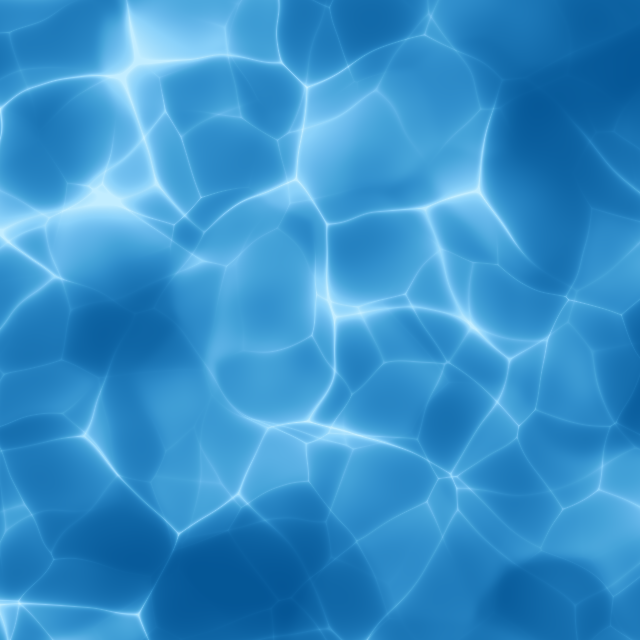
Give the GLSL for this texture, as a three.js fragment shader.

```glsl
varying vec2 vUv;

#define MAIN_CELLS 4.3
#define FINE_CELLS 7.6
#define SOFT_CELLS 5.6
#define TONE_FALLOFF 11.0
#define GLOW_FALLOFF 5.0
#define LINE_FALLOFF 38.0
#define WARP 0.06
#define BASE_TONE 1.1
#define DEPTH_CONTRAST 5.8
#define CELL_CONTRAST 3.4

float hash(vec2 p) {
  return fract(sin(dot(p, vec2(127.1, 311.7))) * 43758.5453);
}

vec2 hash2(vec2 p) {
  return vec2(hash(p), hash(p + 57.3));
}

float noise(vec2 p) {
  vec2 i = floor(p);
  vec2 f = fract(p);
  f = f * f * f * (f * (f * 6.0 - 15.0) + 10.0);
  float low = mix(hash(i), hash(i + vec2(1.0, 0.0)), f.x);
  float high = mix(hash(i + vec2(0.0, 1.0)), hash(i + vec2(1.0, 1.0)), f.x);
  return mix(low, high, f.y);
}

float fbm(vec2 p) {
  float sum = 0.0;
  float amplitude = 0.6;
  for (int i = 0; i < 3; i++) {
    sum += amplitude * noise(p);
    p = mat2(0.8, 0.6, -0.6, 0.8) * p * 2.0 + 11.7;
    amplitude *= 0.45;
  }
  return sum;
}

// Soft Voronoi web: x = blended cell tone, y = wide edge glow, z = thin edge line
vec3 web(vec2 p, float seed) {
  vec2 cell = floor(p);
  vec2 local = fract(p);
  float nearest = 100.0;
  float glowSum = 0.0;
  float lineSum = 0.0;
  float toneSum = 0.0;
  float toneWeight = 0.0;
  for (int y = -2; y <= 2; y++) {
    for (int x = -2; x <= 2; x++) {
      vec2 offset = vec2(float(x), float(y));
      vec2 id = cell + offset + seed;
      vec2 toSite = offset + hash2(id) - local;
      float d = dot(toSite, toSite);
      float weight = exp(-TONE_FALLOFF * d);
      nearest = min(nearest, d);
      toneSum += weight * hash(id + 23.9);
      toneWeight += weight;
      glowSum += exp(-GLOW_FALLOFF * d);
      lineSum += exp(-LINE_FALLOFF * d);
    }
  }
  float glow = glowSum * exp(GLOW_FALLOFF * nearest) - 1.0;
  float line = lineSum * exp(LINE_FALLOFF * nearest) - 1.0;
  return vec3(toneSum / toneWeight - 0.5, glow / (1.0 + 0.2 * glow), min(line, 1.4));
}

// Compress the depths and stretch the lights with a soft knee
float exposure(float tone) {
  return 0.12 + 0.55 * tone + 0.575 * log(1.0 + exp(2.0 * (tone - 1.6)));
}

// Deep blue to pale highlight, one colour per unit of tone
vec3 waterColor(float tone) {
  vec3 c = mix(vec3(0.02, 0.34, 0.59), vec3(0.06, 0.40, 0.65), clamp(tone + 1.0, 0.0, 1.0));
  c = mix(c, vec3(0.12, 0.48, 0.73), clamp(tone, 0.0, 1.0));
  c = mix(c, vec3(0.19, 0.56, 0.80), clamp(tone - 1.0, 0.0, 1.0));
  c = mix(c, vec3(0.27, 0.64, 0.85), clamp(tone - 2.0, 0.0, 1.0));
  c = mix(c, vec3(0.40, 0.72, 0.92), clamp(tone - 3.0, 0.0, 1.0));
  c = mix(c, vec3(0.54, 0.82, 0.98), clamp(tone - 4.0, 0.0, 1.0));
  return mix(c, vec3(0.76, 0.93, 1.0), clamp((tone - 5.0) / 2.5, 0.0, 1.0));
}

void main() {
  // Bend the webs so that their edges curve
  vec2 p = vUv;
  p += WARP * (vec2(noise(vUv * 5.0 + 3.1), noise(vUv * 5.0 + 41.7)) - 0.5);
  p += 0.25 * WARP * (vec2(noise(vUv * 13.0 + 7.9), noise(vUv * 13.0 + 29.3)) - 0.5);

  vec3 mainWeb = web(p * MAIN_CELLS, 13.0);
  vec3 fineWeb = web(mat2(0.86, 0.51, -0.51, 0.86) * p * FINE_CELLS, 71.0);
  vec3 softWeb = web(mat2(0.45, 0.89, -0.89, 0.45) * p * SOFT_CELLS, 139.0);

  // Light fades in and out along the edges
  float mainLight = mix(0.2, 1.0, smoothstep(0.2, 0.8, noise(vUv * 5.5 + 17.0)));
  float fineLight = smoothstep(0.3, 0.8, noise(vUv * 4.0 + 63.0));
  float softLight = smoothstep(0.25, 0.8, noise(vUv * 4.5 + 91.0));

  // Sum the depth, the cell tones and the caustic light
  float tone = BASE_TONE + DEPTH_CONTRAST * (fbm(vUv * 3.2 + 5.0) - 0.5);
  tone += CELL_CONTRAST * (mainWeb.x + 0.7 * softWeb.x + 0.45 * fineWeb.x);
  tone += mainLight * (1.3 * mainWeb.y + 1.4 * mainWeb.z);
  tone += fineLight * (0.7 * fineWeb.y + 0.6 * fineWeb.z);
  tone += softLight * (0.7 * softWeb.y + 0.4 * softWeb.z);

  gl_FragColor = vec4(waterColor(exposure(tone)), 1.0);
}
```
